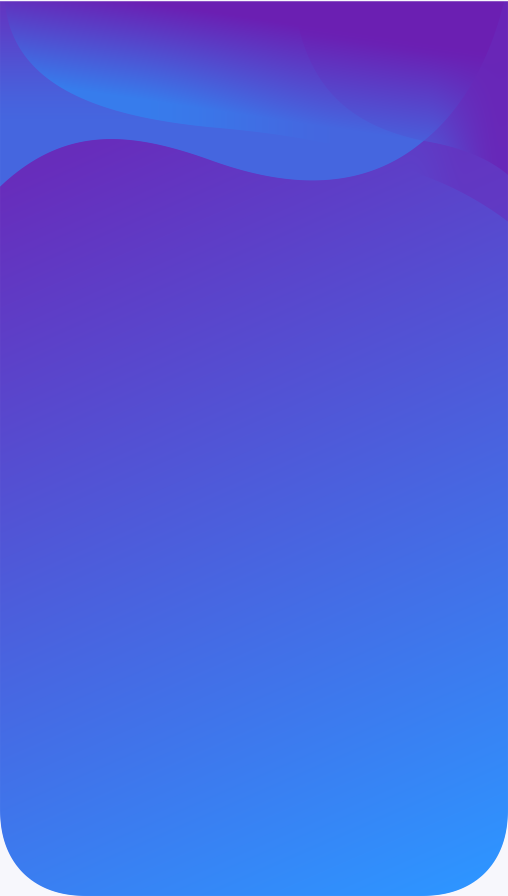
This background is drawn by a Shadertoy shader. Its source:

```glsl
// Violet-to-blue gradient card with layered translucent waves along its top.

// Layout grid stretched over the canvas; depth is measured down from the top.
const vec2 GRID = vec2(436.0, 768.0);
const float CORNER_RADIUS = 76.0;
const float CORNER_POWER = 2.3;
const float TOP_LINE = 1.1;
const float TILT = 0.15;            // slope of the header colour bands
const float TRAIL_OPACITY = 0.55;
const float VEIL_OPACITY = 0.6;

const vec3 PAPER = vec3(0.97, 0.97, 0.99);
const vec3 VIOLET = vec3(0.405, 0.175, 0.735);
const vec3 AZURE = vec3(0.18, 0.58, 1.0);
const vec3 DEEP_VIOLET = vec3(0.42, 0.12, 0.70);
const vec3 WAVE_BLUE = vec3(0.27, 0.40, 0.875);
const vec3 RIBBON_BLUE = vec3(0.215, 0.485, 0.925);

vec2 bezier(vec2 a, vec2 b, vec2 c, vec2 d, float t) {
    float s = 1.0 - t;
    return s * s * s * a + 3.0 * s * s * t * b + 3.0 * s * t * t * c + t * t * t * d;
}

// Approximate signed distance to a curve that advances in x; positive above it.
float above(vec2 p, vec2 a, vec2 b, vec2 c, vec2 d) {
    float t = 0.5;
    float stride = 0.25;
    for (int i = 0; i < 16; i++) {
        t += bezier(a, b, c, d, t).x < p.x ? stride : -stride;
        stride *= 0.5;
    }
    float s = 1.0 - t;
    vec2 tangent = s * s * (b - a) + 2.0 * s * t * (c - b) + t * t * (d - c);
    return (bezier(a, b, c, d, t).y - p.y) * tangent.x / length(tangent);
}

float waveEdge(vec2 p) {
    vec2 crest = vec2(180, 137), fold = vec2(362, 122);
    if (p.x < crest.x) return above(p, vec2(0, 160), vec2(55, 108), vec2(110, 112), crest);
    if (p.x < fold.x) return above(p, crest, vec2(235, 157), vec2(305, 169), fold);
    return above(p, fold, vec2(397, 95), vec2(421, 50), vec2(433, 0));
}

float ribbonEdge(vec2 p) {
    vec2 bend = vec2(180, 109), tail = vec2(362, 150);
    if (p.x < bend.x) return above(p, vec2(4, 0), vec2(10, 76), vec2(90, 100), bend);
    if (p.x < tail.x) return above(p, bend, vec2(250, 115), vec2(310, 125), tail);
    return above(p, tail, vec2(390, 160), vec2(415, 174), vec2(436, 190));
}

float veilEdge(vec2 p) {
    vec2 bend = vec2(365, 121);
    if (p.x < bend.x) return above(p, vec2(252, 0), vec2(262, 75), vec2(300, 108), bend);
    return above(p, bend, vec2(395, 126), vec2(420, 136), vec2(436, 150));
}

// Signed distance to the card: square on top, softly rounded below.
float cardEdge(vec2 p) {
    vec2 fromCorner = vec2(abs(p.x - 0.5 * GRID.x) - 0.5 * GRID.x, p.y - GRID.y);
    vec2 q = max(fromCorner + CORNER_RADIUS, 0.0001);
    float rounded = pow(pow(q.x, CORNER_POWER) + pow(q.y, CORNER_POWER), 1.0 / CORNER_POWER);
    return max(rounded - CORNER_RADIUS, TOP_LINE - p.y);
}

void mainImage(out vec4 fragColor, in vec2 fragCoord) {
    vec2 uv = fragCoord / iResolution.xy;
    vec2 p = vec2(uv.x, 1.0 - uv.y) * GRID;
    float blur = 0.6 * GRID.y / iResolution.y;

    // Diagonal body gradient
    float diagonal = dot(p / GRID, vec2(0.247, 0.997)) - 0.208;
    vec3 color = mix(VIOLET, AZURE, clamp(diagonal, 0.0, 1.0));

    // Ribbon tail showing beyond the wave
    float ribbon = smoothstep(-blur, blur, ribbonEdge(p));
    float trail = ribbon * smoothstep(350.0, 400.0, p.x);
    color = mix(color, VIOLET, TRAIL_OPACITY * trail);

    // Wave with the ribbon inside it
    float band = p.y - TILT * p.x;
    vec3 waveColor = mix(VIOLET, WAVE_BLUE, smoothstep(-30.0, 110.0, p.y));
    vec3 ribbonLow = mix(RIBBON_BLUE, WAVE_BLUE, smoothstep(110.0, 300.0, p.x));
    vec3 ribbonColor = mix(DEEP_VIOLET, ribbonLow, clamp((band + 17.0) / 84.0, 0.0, 1.0));
    waveColor = mix(waveColor, ribbonColor, ribbon);
    color = mix(color, waveColor, smoothstep(-blur, blur, waveEdge(p)));

    // Translucent veil over the right side
    float veil = smoothstep(-blur, blur, veilEdge(p));
    float veilBlue = clamp((band + 10.0) / 95.0, 0.0, 1.0);
    veilBlue *= 1.0 - smoothstep(365.0, 430.0, p.x);
    color = mix(color, mix(DEEP_VIOLET, WAVE_BLUE, veilBlue), VEIL_OPACITY * veil);

    // Card outline
    color = mix(color, PAPER, smoothstep(-blur, blur, cardEdge(p)));
    fragColor = vec4(color, 1.0);
}
```
